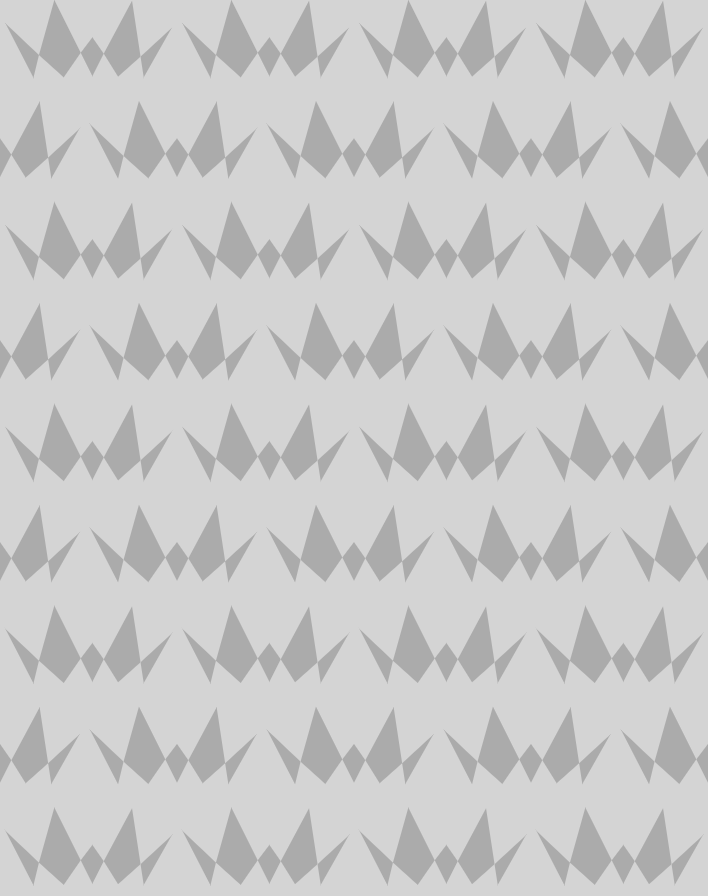
Write a WebGL 1 fragment shader that draws this pattern.

```glsl
precision highp float;
// Staggered rows of flat, angular crown-like zigzags in grey on pale grey.

#define COLUMNS 4.0          // motifs across the canvas
#define ROW_PITCH 0.5703     // row spacing, in motif periods
#define ROW_SHIFT 0.478      // sideways shift of every second row
#define MOTIF_LEFT 0.031     // left tip of the first motif
#define CELL_MARGIN 0.03     // clear space kept before each motif
#define GROUND_COLOR vec3(0.83)
#define MOTIF_COLOR vec3(0.67)

uniform vec2 u_resolution;

// Signed distance to the line a-b, positive on its outer side.
float edge(vec2 p, vec2 a, vec2 b) {
  vec2 along = normalize(b - a);
  return dot(p - a, vec2(along.y, -along.x));
}

// Convex shapes, corners clockwise with y pointing down.
float triangle(vec2 p, vec2 a, vec2 b, vec2 c) {
  return max(edge(p, a, b), max(edge(p, b, c), edge(p, c, a)));
}

float quad(vec2 p, vec2 a, vec2 b, vec2 c, vec2 d) {
  return max(max(edge(p, a, b), edge(p, b, c)),
             max(edge(p, c, d), edge(p, d, a)));
}

// Five facets that meet corner to corner.
float crown(vec2 p) {
  vec2 joinA = vec2(0.189, 0.311);
  vec2 joinB = vec2(0.425, 0.298);
  vec2 joinC = vec2(0.555, 0.303);
  vec2 joinD = vec2(0.763, 0.320);

  float leftWing = triangle(p, vec2(0.0, 0.132), joinA, vec2(0.158, 0.439));
  float leftPeak = quad(p, vec2(0.276, 0.0), joinB, vec2(0.329, 0.437), joinA);
  float diamond = quad(p, vec2(0.491, 0.211), joinC, vec2(0.491, 0.430), joinB);
  float rightPeak = quad(p, vec2(0.715, 0.004), joinD, vec2(0.636, 0.433), joinC);
  float rightWing = triangle(p, vec2(0.939, 0.158), vec2(0.781, 0.437), joinD);

  return min(min(leftWing, leftPeak), min(diamond, min(rightPeak, rightWing)));
}

void main() {
  // One unit is one motif period; y runs down from the top edge.
  float pixel = COLUMNS / u_resolution.x;
  vec2 p = vec2(gl_FragCoord.x, u_resolution.y - gl_FragCoord.y) * pixel;

  // Staggered repeat.
  float row = floor((p.y + CELL_MARGIN) / ROW_PITCH);
  float shift = MOTIF_LEFT + ROW_SHIFT * mod(row, 2.0);
  vec2 cell = vec2(fract(p.x - shift + CELL_MARGIN) - CELL_MARGIN,
                   p.y - row * ROW_PITCH);

  // Fill with a one-pixel soft edge.
  float coverage = clamp(0.5 - crown(cell) / pixel, 0.0, 1.0);
  gl_FragColor = vec4(mix(GROUND_COLOR, MOTIF_COLOR, coverage), 1.0);
}
```
